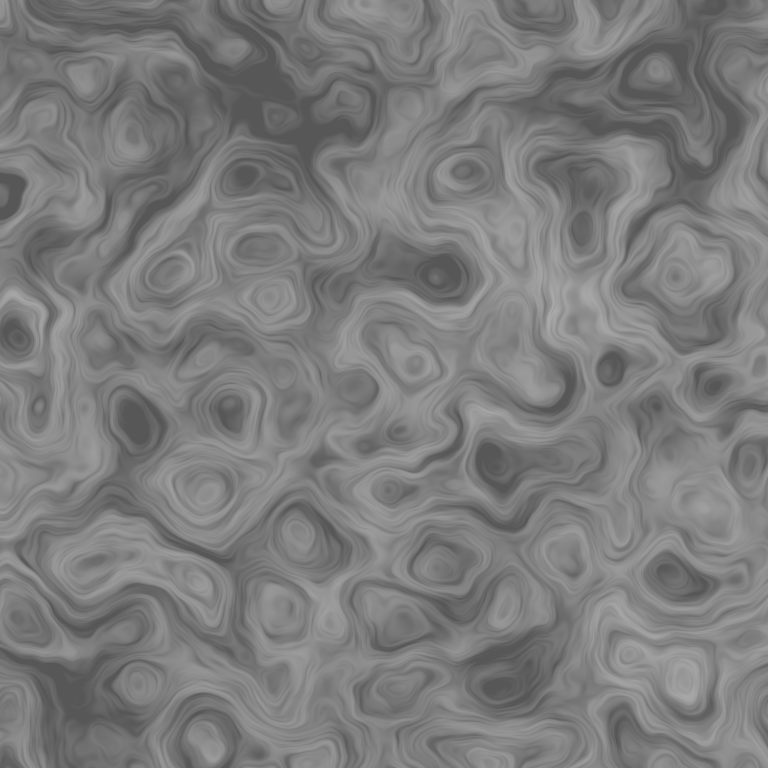
A WebGL 2 fragment shader for this texture:

```glsl
#version 300 es
precision highp float;
// Grey marbled contours: layered gradient noise folded along a noisy height field.

uniform vec2 u_resolution;
out vec4 fragColor;

const float CELLS = 8.0;        // height field cells across the canvas
const float MEAN_GREY = 0.492;
const float CONTRAST = 0.16;
const int OCTAVES = 5;

// Integer hash of a lattice point to one of the twelve cube edge directions
vec3 latticeGradient(vec3 cell) {
    uvec3 h = uvec3(ivec3(cell)) * 1664525u + 1013904223u;
    h.x += h.y * h.z;
    h.y += h.z * h.x;
    h.z += h.x * h.y;
    h ^= h >> 16u;
    h.x += h.y * h.z;
    h.y += h.z * h.x;
    h.z += h.x * h.y;
    vec3 edge = vec3((h >> 20u) & 1u) * 2.0 - 1.0;
    uint flatAxis = (h.x >> 8u) % 3u;
    edge[int(flatAxis)] = 0.0;
    return edge;
}

float cornerValue(vec3 cell, vec3 local, vec3 corner) {
    return dot(latticeGradient(cell + corner), local - corner);
}

// Interpolation along x of one lattice edge
float edgeValue(vec3 cell, vec3 local, vec2 side, float blend) {
    return mix(cornerValue(cell, local, vec3(0.0, side)),
               cornerValue(cell, local, vec3(1.0, side)), blend);
}

float gradientNoise(vec3 p) {
    vec3 cell = floor(p);
    vec3 local = p - cell;
    vec3 blend = local * local * local * (local * (local * 6.0 - 15.0) + 10.0);
    float front = mix(edgeValue(cell, local, vec2(0.0, 0.0), blend.x),
                      edgeValue(cell, local, vec2(1.0, 0.0), blend.x), blend.y);
    float back = mix(edgeValue(cell, local, vec2(0.0, 1.0), blend.x),
                     edgeValue(cell, local, vec2(1.0, 1.0), blend.x), blend.y);
    return mix(front, back, blend.z);
}

// Squarish hills and hollows whose level lines guide the bands
float heightField(vec2 p) {
    return gradientNoise(vec3(p, 50.0))
         + 0.18 * gradientNoise(vec3(p * 2.0, 71.0))
         + 0.07 * gradientNoise(vec3(p * 4.0, 93.0));
}

// Octaves vary slowly across the plane and quickly with height
float contourBands(vec2 p, float height) {
    float sum = 0.0;
    float amplitude = 1.0;
    float planeScale = 4.0;
    float heightScale = 2.8;
    for (int i = 0; i < OCTAVES; i++) {
        float depth = height * heightScale + float(i) * 17.3;
        float n = gradientNoise(vec3(p * planeScale + float(i) * 5.3, depth));
        float crease = 0.2 - abs(n);
        float detail = 1.0 - smoothstep(0.45, 1.0, fwidth(depth));
        sum += amplitude * detail * (n + 0.5 * crease);
        amplitude *= 0.74;
        planeScale *= 1.75;
        heightScale *= 1.9;
    }
    return sum;
}

void main() {
    vec2 uv = gl_FragCoord.xy / u_resolution.y;
    float height = heightField(uv * CELLS + 0.35);
    float grey = MEAN_GREY + CONTRAST * contourBands(uv, height);
    fragColor = vec4(vec3(clamp(grey, 0.34, 0.7)), 1.0);
}
```
